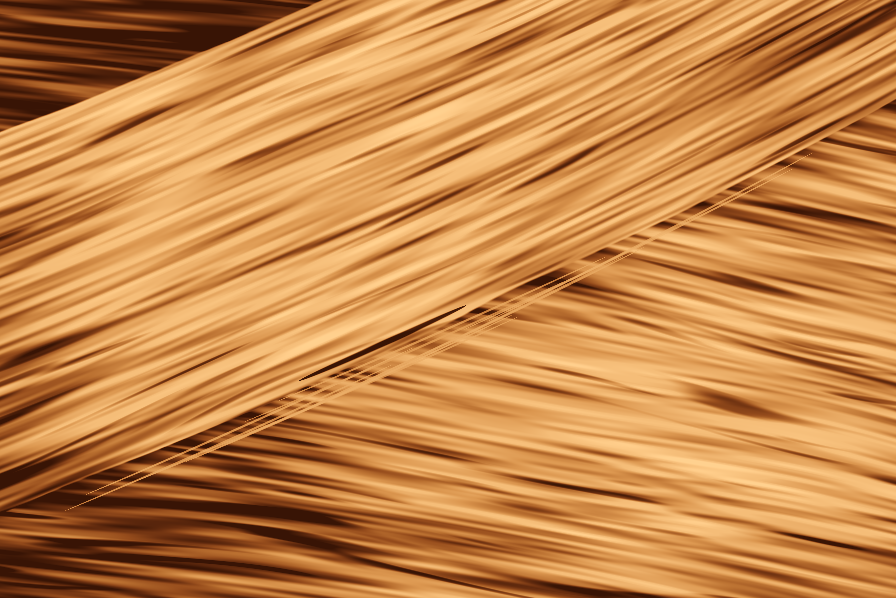
Write a Shadertoy shader that draws this texture.

```glsl
// Combed golden hair: a glossy diagonal lock lies over a second sheet of hair.
// Each sheet is bent into strand coordinates, streaked with stretched noise,
// lit by broad soft spots, then coloured through a brown-to-honey ramp.

float hash(vec2 p) {
    vec3 q = fract(vec3(p.xyx) * 0.1031);
    q += dot(q, q.yzx + 33.33);
    return fract((q.x + q.y) * q.z);
}

float noise(vec2 p) {
    vec2 i = floor(p), f = fract(p);
    f = f * f * (3.0 - 2.0 * f);
    return mix(mix(hash(i), hash(i + vec2(1, 0)), f.x),
               mix(hash(i + vec2(0, 1)), hash(i + vec2(1, 1)), f.x), f.y);
}

// One strand: smooth random brightness along its length.
float strand(float along, float row) {
    along += 37.0 * hash(vec2(row, 7.0));
    float i = floor(along), f = fract(along);
    return mix(hash(vec2(i, row)), hash(vec2(i + 1.0, row)), f * f * (3.0 - 2.0 * f));
}

// Parallel strands; freq = (variation along, count across).
float strands(vec2 p, vec2 freq) {
    p = p * freq + 300.0;
    float row = floor(p.y);
    return mix(strand(p.x, row), strand(p.x, row + 1.0), smoothstep(0.0, 1.0, p.y - row));
}

// Shifts strands sideways so that the layers cross at slight angles.
vec2 sway(vec2 p, float amount, float seed) {
    return p + vec2(0.0, amount * (noise(p * vec2(2.2, 6.0) + seed) - 0.5));
}

// Tone of a combed sheet: fine hairs, wisps, clumps and dark gaps.
float combedHair(vec2 p, float seed) {
    p += vec2(0.0, seed);
    float fine = strands(sway(p, 0.025, 11.0), vec2(6.0, 150.0));
    float wisp = strands(sway(p, 0.045, 43.0), vec2(4.0, 82.0));
    float clump = strands(sway(p, 0.03, 71.0), vec2(1.6, 27.0));
    float gap = smoothstep(0.68, 0.95, strands(sway(p, 0.05, 97.0), vec2(4.5, 88.0)));
    return 2.5 * (fine - 0.5) + 2.0 * (wisp - 0.5) + 1.4 * (clump - 0.5) - 1.7 * gap + 0.2;
}

float spot(vec2 p, vec2 centre, vec2 radius) {
    vec2 d = (p - centre) / radius;
    return exp(-dot(d, d));
}

// Rise of the diagonal lock, shared by its strands and its edges.
float lockRise(float x) {
    return 0.385 * x + 0.051 * x * x;
}

// Thin tapered line along x, centred on height zero.
float taperedLine(vec2 p, float start, float end, float width) {
    float t = clamp((p.x - start) / (end - start), 0.0, 1.0);
    float halfWidth = width * sqrt(4.0 * t * (1.0 - t));
    return (1.0 - smoothstep(0.4, 1.0, abs(p.y) / max(halfWidth, 0.0002))) * step(0.001, t * (1.0 - t));
}

// Tone in standard deviations to colour.
vec3 hairColour(float tone) {
    const vec3 shades[6] = vec3[6](
        vec3(0.22, 0.08, 0.02), vec3(0.41, 0.18, 0.06), vec3(0.59, 0.30, 0.11),
        vec3(0.73, 0.44, 0.19), vec3(0.86, 0.59, 0.31), vec3(0.96, 0.74, 0.47));
    const float stops[6] = float[6](-2.3, -1.55, -1.0, -0.45, 0.25, 1.2);
    vec3 colour = shades[0];
    for (int i = 1; i < 6; i++)
        colour = mix(colour, shades[i], clamp((tone - stops[i - 1]) / (stops[i] - stops[i - 1]), 0.0, 1.0));
    return colour + vec3(0.05, 0.08, 0.09) * smoothstep(1.2, 2.6, tone);
}

float underTone(vec2 p, float below) {
    vec2 q = vec2(p.x, p.y + 0.11 * p.x + 0.04 * p.x * p.x);
    float light = -0.4 + 0.75 * spot(p, vec2(1.25, 0.36), vec2(0.5, 0.38))
                - 1.5 * spot(p, vec2(0.0, 0.02), vec2(0.5, 0.22))
                - 0.4 * spot(p, vec2(1.5, 0.0), vec2(0.35, 0.12));
    float shadow = 1.1 * exp(-max(below, 0.0) / 0.025);
    return combedHair(q, 3.0) + light - shadow;
}

float lockTone(vec2 p, float across) {
    float light = 0.12 + 0.65 * spot(p, vec2(0.68, 0.52), vec2(0.5, 0.28))
                + 0.35 * spot(p, vec2(0.2, 0.76), vec2(0.35, 0.12))
                - 1.0 * spot(p, vec2(0.0, 0.38), vec2(0.14, 0.2))
                - 1.4 * spot(p, vec2(0.0, 0.16), vec2(0.25, 0.1))
                - 0.7 * spot(vec2(p.x, across), vec2(1.5, 0.19), vec2(0.45, 0.05));
    return combedHair(vec2(p.x, across), 0.0) + light;
}

void mainImage(out vec4 fragColor, in vec2 fragCoord) {
    vec2 p = fragCoord / iResolution.y;
    float across = p.y - lockRise(p.x);
    float ragged = 0.012 * (noise(vec2(p.x * 7.0, across * 40.0)) - 0.5);
    float lower = across - 0.144 + ragged;
    float upper = 0.778 - across + 0.4 * ragged;

    // Lower sheet, and the dark hair behind the upper edge.
    float back = combedHair(vec2(p.x, p.y + 0.1 * p.x), 9.0) * 0.75 - 1.75;
    float tone = mix(underTone(p, -lower), back, step(0.5, across));

    // Diagonal lock with a pale upper rim and a deep parting near its lower edge.
    float lock = lockTone(p, across) + 0.7 * exp(-abs(upper) / 0.006);
    lock -= 3.2 * taperedLine(vec2(p.x, across - 0.158), 0.5, 0.78, 0.007);
    tone = mix(tone, lock, smoothstep(-0.002, 0.003, min(lower, upper)));

    // Stray hairs that slip out below the lock.
    for (float i = 0.0; i < 11.0; i++) {
        float start = 0.1 + 0.8 * hash(vec2(i, 5.0));
        float tilt = 0.05 * (hash(vec2(i, 8.0)) - 0.5);
        float height = 0.148 - 0.045 * hash(vec2(i, 2.0)) + tilt * (p.x - start);
        float hair = taperedLine(vec2(p.x, across - height), start, start + 0.55, 0.0028);
        tone = mix(tone, 0.5 + 0.5 * hash(vec2(i, 4.0)), 0.7 * hair);
    }
    fragColor = vec4(hairColour(tone), 1.0);
}
```
